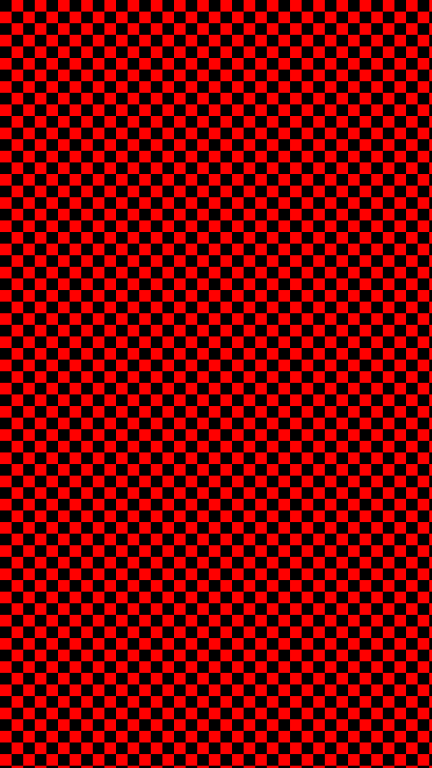
Reproduce this pattern procedurally as a Shadertoy shader.

```glsl
// Red and black checkerboard, about 37.2 squares across and 66.2 down,
// anchored at the upper left corner. Each axis is a box-filtered square wave;
// the product of the two waves gives the squares with smooth edges.

// Square wave of period 2, +1 on even cells and -1 on odd ones,
// averaged over a pixel that is pixelSize cells wide.
vec2 squareWave(vec2 cell, float pixelSize) {
    vec2 edgeDistance = abs(mod(cell - 0.5, 2.0) - 1.0) - 0.5;
    return clamp(2.0 * edgeDistance / pixelSize, -1.0, 1.0);
}

void mainImage(out vec4 fragColor, in vec2 fragCoord) {
    // Cell coordinates, counted rightward and downward from the upper left
    float pixelSize = 66.2 / iResolution.y;
    vec2 cell = vec2(fragCoord.x, iResolution.y - fragCoord.y) * pixelSize;

    // Cells of equal parity are black, the others red
    vec2 wave = squareWave(cell, pixelSize);
    float redness = 0.5 - 0.5 * wave.x * wave.y;

    vec3 black = vec3(0.0);
    vec3 red = vec3(1.0, 0.0, 0.0);
    fragColor = vec4(mix(black, red, redness), 1.0);
}
```
